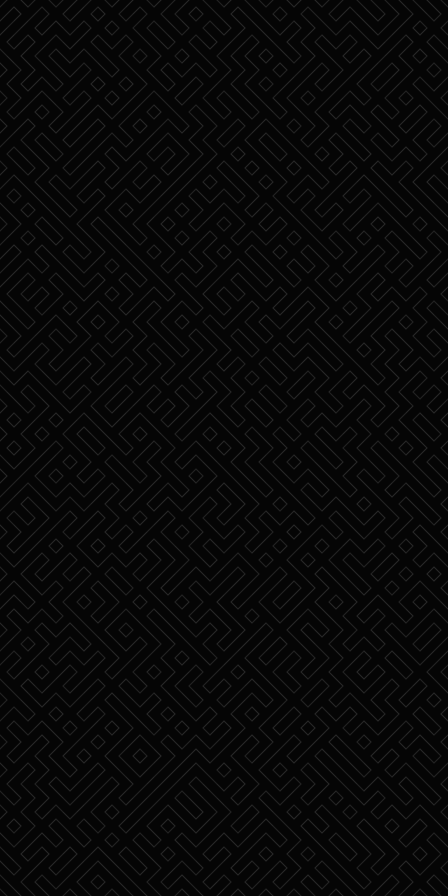
Write a Shadertoy shader that draws this pattern.

```glsl
const float TILES_ACROSS = 32.0;
const float LINE_HALF_WIDTH = 0.044;   // in tiles
const vec3 GROUND = vec3(0.02);
const vec3 LINE_DARK = vec3(0.13);
const vec3 LINE_LIGHT = vec3(0.15);

float hash(vec2 p) {
    return fract(sin(dot(p, vec2(127.1, 311.7))) * 43758.5453);
}

// Mirror a tile left to right at random
vec2 flipTile(vec2 local, vec2 id) {
    return hash(id) < 0.5 ? local : vec2(1.0 - local.x, local.y);
}

// Signed offset from the tile's diagonal
float diagonalOffset(vec2 local) {
    return local.x + local.y - 1.0;
}

// Distance to the two parallel strokes joining the edge midpoints
float strokeDistance(float offset) {
    return abs(abs(offset) - 0.5) * sqrt(0.5);
}

// Antialiased stroke coverage
float strokeMask(float dist, float halfWidth, float pixel) {
    float soft = 0.35 * pixel;
    return 1.0 - smoothstep(halfWidth - soft, halfWidth + soft, dist);
}

// Each stroke takes one of two close greys
vec3 strokeColor(vec2 id, float side) {
    float pick = hash(id + vec2(17.3, 5.9) * (side + 2.0));
    return mix(LINE_DARK, LINE_LIGHT, step(0.54, pick));
}

void mainImage(out vec4 fragColor, in vec2 fragCoord) {
    // Square tiles scaled to the canvas width
    float pixel = TILES_ACROSS / iResolution.x;
    vec2 p = fragCoord * pixel;
    vec2 id = floor(p);

    // Maze of randomly turned tiles
    float offset = diagonalOffset(flipTile(fract(p), id));
    float mask = strokeMask(strokeDistance(offset), LINE_HALF_WIDTH, pixel);

    vec3 color = mix(GROUND, strokeColor(id, sign(offset)), mask);
    fragColor = vec4(color, 1.0);
}
```
